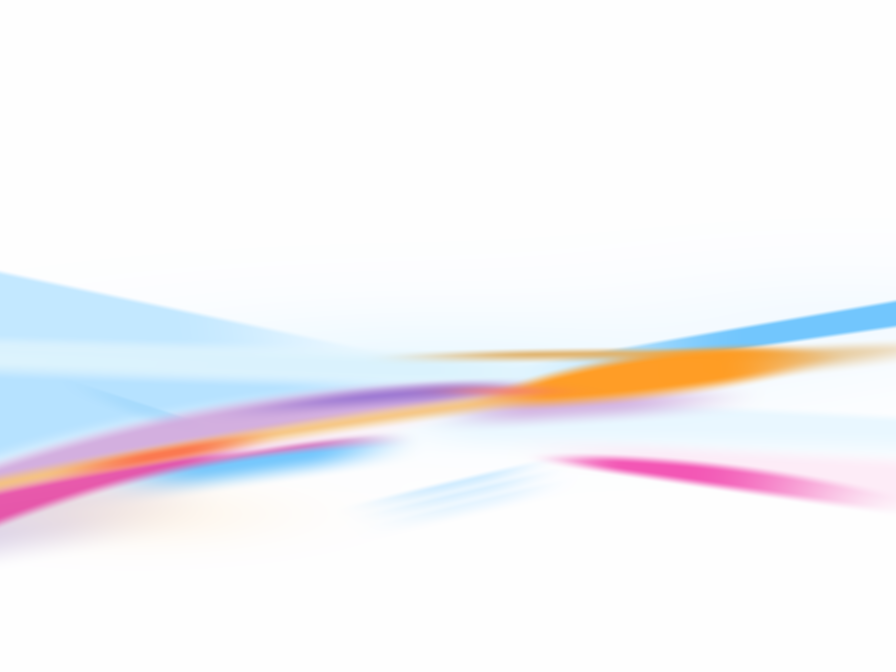
Give the GLSL for this background, as a Shadertoy shader.

```glsl
// Parabola through the given heights at the left, middle and right of the canvas
float curveHeight(float x, vec3 h) {
    float bend = 2.0 * (h.x - 2.0 * h.y + h.z);
    return h.x + (h.z - h.x - bend) * x + bend * x * x;
}

// Coverage between two curves; soft = (top, bottom) blur, fade = in and out along x
float ribbonMask(vec2 uv, vec3 top, vec3 bottom, vec2 soft, vec4 fade) {
    float below = smoothstep(-soft.x, soft.x, curveHeight(uv.x, top) - uv.y);
    float above = smoothstep(-soft.y, soft.y, uv.y - curveHeight(uv.x, bottom));
    float ends = smoothstep(fade.x, fade.y, uv.x) * (1.0 - smoothstep(fade.z, fade.w, uv.x));
    return below * above * ends;
}

// Lays a translucent ribbon over the colour below it
vec3 ribbon(vec3 base, vec2 uv, vec3 top, vec3 bottom, vec2 soft, vec4 fade, vec4 tint) {
    return mix(base, tint.rgb, tint.a * ribbonMask(uv, top, bottom, soft, fade));
}

// Lays an elliptical glow over the colour below it
vec3 glow(vec3 base, vec2 uv, vec2 center, vec2 radius, vec4 tint) {
    vec2 d = (uv - center) / radius;
    return mix(base, tint.rgb, tint.a * exp(-dot(d, d)));
}

// Cool sheets and beams behind the bright ribbons
vec3 blueSheets(vec3 col, vec2 uv) {
    vec3 sky = vec3(0.70, 0.88, 1.0);
    vec3 azure = vec3(0.43, 0.77, 0.99);
    col = glow(col, uv, vec2(0.48, 0.45), vec2(0.36, 0.09), vec4(0.88, 0.96, 1.0, 0.6));
    col = glow(col, uv, vec2(0.95, 0.52), vec2(0.24, 0.08), vec4(0.90, 0.96, 1.0, 0.4));
    // Left wedge, pale gap and lower sheet
    col = ribbon(col, uv, vec3(0.595, 0.454, 0.313), vec3(0.485, 0.467, 0.44),
                 vec2(0.005, 0.018), vec4(-1.0, -0.5, 0.18, 0.46), vec4(0.74, 0.90, 1.0, 0.9));
    col = ribbon(col, uv, vec3(0.49, 0.468, 0.44), vec3(0.44, 0.43, 0.40),
                 vec2(0.015), vec4(-1.0, -0.5, 0.45, 0.75), vec4(0.84, 0.945, 0.99, 0.85));
    col = ribbon(col, uv, vec3(0.448, 0.427, 0.41), vec3(0.314, 0.415, 0.31),
                 vec2(0.014, 0.025), vec4(-1.0, -0.5, 0.30, 0.58), vec4(sky, 0.95));
    col = ribbon(col, uv, vec3(0.468, 0.250, 0.03), vec3(0.455, 0.225, 0.0),
                 vec2(0.003, 0.012), vec4(0.06, 0.15, 0.18, 0.25), vec4(0.60, 0.83, 0.98, 0.5));
    // Right beam
    col = ribbon(col, uv, vec3(0.322, 0.437, 0.552), vec3(0.324, 0.419, 0.514),
                 vec2(0.004), vec4(0.56, 0.84, 1.1, 1.2), vec4(azure, 0.97));
    // Lower patch and pale right sheet
    col = ribbon(col, uv, vec3(0.26, 0.355, 0.34), vec3(0.23, 0.333, 0.40),
                 vec2(0.012, 0.02), vec4(0.08, 0.23, 0.34, 0.48), vec4(azure, 0.95));
    col = ribbon(col, uv, vec3(0.43, 0.41, 0.378), vec3(0.36, 0.345, 0.33),
                 vec2(0.008, 0.03), vec4(0.42, 0.55, 1.1, 1.2), vec4(0.90, 0.965, 1.0, 0.85));
    // Slanted streaks under the crossing
    for (int i = 0; i < 3; i++) {
        float k = float(i);
        vec3 edge = vec3(0.125, 0.282, 0.439) - 0.018 * k;
        col = ribbon(col, uv, edge, edge - 0.014, vec2(0.005, 0.012),
                     vec4(0.37, 0.50, 0.53, 0.63) + 0.01 * k, vec4(sky, 0.6 - 0.15 * k));
    }
    return col;
}

// Lavender and pink ribbons
vec3 pinkRibbons(vec3 col, vec2 uv) {
    vec3 lavender = vec3(0.82, 0.67, 0.87);
    vec3 magenta = vec3(0.90, 0.28, 0.64);
    // Faint spill at the lower left
    col = ribbon(col, uv, vec3(0.25, 0.33, 0.35), vec3(0.18, 0.27, 0.30),
                 vec2(0.02, 0.03), vec4(-1.0, -0.5, 0.06, 0.26), vec4(0.83, 0.79, 0.90, 0.8));
    col = glow(col, uv, vec2(0.15, 0.235), vec2(0.16, 0.045), vec4(1.0, 0.93, 0.83, 0.45));
    // Left rise into the crossing
    col = ribbon(col, uv, vec3(0.309, 0.428, 0.346), vec3(0.27, 0.395, 0.43),
                 vec2(0.012), vec4(-1.0, -0.5, 0.47, 0.62), vec4(lavender, 0.95));
    col = ribbon(col, uv, vec3(0.31, 0.427, 0.39), vec3(0.32, 0.408, 0.40),
                 vec2(0.01, 0.012), vec4(0.22, 0.42, 0.48, 0.63), vec4(0.58, 0.44, 0.82, 0.85));
    col = ribbon(col, uv, vec3(0.272, 0.358, 0.32), vec3(0.222, 0.3395, 0.178),
                 vec2(0.012, 0.01), vec4(-1.0, -0.5, 0.32, 0.47), vec4(magenta, 0.9));
    // Right descent
    col = ribbon(col, uv, vec3(0.37, 0.403, 0.43), vec3(0.33, 0.368, 0.41),
                 vec2(0.014, 0.016), vec4(0.46, 0.60, 0.68, 0.86), vec4(lavender, 0.85));
    col = ribbon(col, uv, vec3(0.39, 0.352, 0.314), vec3(0.39, 0.335, 0.25),
                 vec2(0.014, 0.02), vec4(0.55, 0.75, 1.1, 1.3), vec4(0.99, 0.88, 0.95, 0.6));
    col = ribbon(col, uv, vec3(0.183, 0.317, 0.262), vec3(0.43, 0.335, 0.237),
                 vec2(0.008), vec4(0.58, 0.70, 0.76, 1.03), vec4(0.95, 0.32, 0.70, 0.97));
    return col;
}

// Warm ribbons on top
vec3 orangeRibbons(vec3 col, vec2 uv) {
    vec3 amber = vec3(1.0, 0.61, 0.13);
    vec3 tan = vec3(0.88, 0.70, 0.42);
    // Thin left streak with a hot stretch and a pale underside
    vec3 streak = vec3(0.28, 0.393, 0.46);
    col = ribbon(col, uv, streak - 0.008, streak - 0.022, vec2(0.006),
                 vec4(0.2, 0.3, 0.42, 0.55), vec4(0.98, 0.95, 0.97, 0.8));
    col = ribbon(col, uv, streak + 0.009, streak - 0.009, vec2(0.01),
                 vec4(-1.0, -0.5, 0.52, 0.62), vec4(0.97, 0.77, 0.48, 0.9));
    col = ribbon(col, uv, streak + 0.006, streak - 0.012, vec2(0.008),
                 vec4(0.04, 0.17, 0.2, 0.32), vec4(0.99, 0.42, 0.27, 0.85));
    // Upper rim, right tail and main body
    col = ribbon(col, uv, vec3(0.44, 0.475, 0.475), vec3(0.44, 0.464, 0.46),
                 vec2(0.006, 0.008), vec4(0.40, 0.60, 0.80, 0.95), vec4(tan, 0.95));
    col = ribbon(col, uv, vec3(0.44, 0.46, 0.488), vec3(0.36, 0.40, 0.468),
                 vec2(0.01, 0.014), vec4(0.72, 0.84, 0.90, 1.12), vec4(tan, 0.65));
    col = ribbon(col, uv, vec3(-0.063, 0.390, 0.464), vec3(0.504, 0.397, 0.487),
                 vec2(0.010, 0.012), vec4(0.50, 0.62, 0.80, 0.96), vec4(amber, 0.98));
    col = glow(col, uv, vec2(0.56, 0.418), vec2(0.06, 0.008), vec4(0.96, 0.46, 0.42, 0.65));
    return col;
}

void mainImage(out vec4 fragColor, in vec2 fragCoord) {
    vec2 uv = fragCoord / iResolution.xy;
    vec3 col = vec3(0.995, 0.995, 0.998);
    col = blueSheets(col, uv);
    col = pinkRibbons(col, uv);
    col = orangeRibbons(col, uv);
    fragColor = vec4(col, 1.0);
}
```
